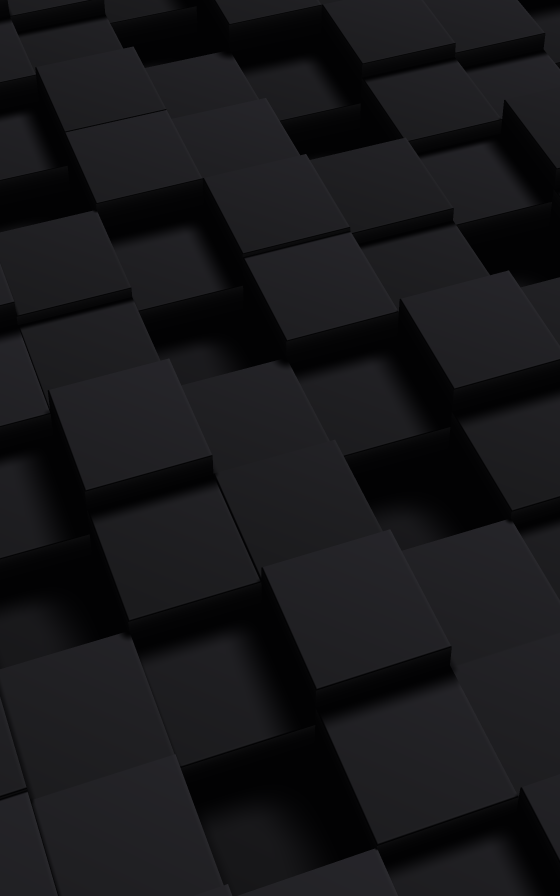
Write a Shadertoy shader that draws this background.

```glsl
// Dark field of square blocks at uneven heights, seen in tilted perspective.
// A projective grid maps the canvas to cells; each view ray walks the cells
// until it meets a block top or side, then gets soft shadow from neighbours.

#define LEVEL_JITTER 0.016  // random part of block height
#define HEIGHT_TOP 0.06     // ray start height
#define HEIGHT_BOTTOM -0.09 // ray end height
#define SHADOW_REACH 8.0    // shadow length per unit of height
#define GAP_WIDTH 0.016     // dark seam, in cells
#define RIM_WIDTH 0.03      // bevel glint, in cells
#define SAMPLES 3           // antialiasing grid size

const vec3 TOP_DARK = vec3(0.106, 0.106, 0.114);
const vec3 TOP_LIGHT = vec3(0.145, 0.143, 0.160);
const vec3 SHADE = vec3(0.008, 0.008, 0.012);
const vec3 FRONT = vec3(0.050, 0.050, 0.055);

// Columns: step along a row, step down a column, grid origin
const mat3 GRID = mat3(0.1426, 0.0475, 0.0190,
                       0.0372, -0.1401, -0.0561,
                       0.2383, 0.4661, 1.0);

float hash(vec2 p) {
    vec3 q = fract(p.xyx * vec3(0.1031, 0.1030, 0.0973));
    q += dot(q, q.yzx + 33.33);
    return fract((q.x + q.y) * q.z);
}

// Six levels cycle diagonally: flush, flush, pit, low, raised, high
float blockHeight(vec2 cell) {
    float levels[6] = float[6](0.0, 0.002, -0.055, -0.015, 0.009, 0.022);
    int k = int(mod(2.0 * cell.x - cell.y + 0.5, 6.0));
    return levels[k] + LEVEL_JITTER * (hash(cell + 40.0) - 0.5);
}

// Grid position seen through canvas point p at height h
vec2 gridAt(mat3 toGrid, vec2 p, float h) {
    p += h * (vec2(0.3125, -1.5) - p) * 0.5;
    vec3 g = toGrid * vec3(p, 1.0);
    return g.xy / g.z;
}

// Soft shadow from higher neighbours, longest below and left of them
float softShadow(vec2 g, vec2 cell, float h) {
    float light = 1.0;
    for (int y = -1; y <= 1; y++)
    for (int x = -1; x <= 1; x++) {
        vec2 offset = vec2(x, y);
        float rise = blockHeight(cell + offset) - h;
        if (rise <= 0.0) continue;
        vec2 away = abs(g - cell - offset - 0.5) - 0.5;
        float dist = length(max(away, 0.0));
        bool towardLight = x - y > 0;
        float reach = rise * SHADOW_REACH * (towardLight ? 1.0 : 0.3) + 0.001;
        float lit = smoothstep(0.2 * reach, 1.1 * reach, dist);
        light *= mix(towardLight ? 0.0 : 0.45, 1.0, lit);
    }
    return light;
}

vec3 topColor(vec2 g, vec2 cell, float h) {
    vec2 f = g - cell;
    float sheen = 0.5 + 0.4 * (f.x - f.y) + 0.4 * (hash(cell) - 0.5);
    vec3 color = mix(TOP_DARK, TOP_LIGHT, clamp(sheen, 0.0, 1.0));
    color *= mix(0.78, 1.0, smoothstep(-0.06, 0.0, h));
    // Bevel glint on the front and right edges
    float edge = min(1.0 - f.y, 1.0 - f.x);
    color += 0.022 * (1.0 - smoothstep(0.0, RIM_WIDTH, edge));
    // Seam on the front and left edges
    float seam = smoothstep(0.3 * GAP_WIDTH, GAP_WIDTH, min(f.x, 1.0 - f.y));
    return mix(SHADE, color, seam * softShadow(g, cell, h));
}

vec3 blocks(mat3 toGrid, vec2 p) {
    vec2 start = gridAt(toGrid, p, HEIGHT_TOP);
    vec2 dir = gridAt(toGrid, p, HEIGHT_BOTTOM) - start;
    dir += vec2(lessThan(abs(dir), vec2(1e-5))) * 1e-4;
    vec2 cell = floor(start);
    vec2 walk = sign(dir);
    vec2 next = (cell + max(walk, 0.0) - start) / dir;
    float t = 0.0;
    bool front = false;
    for (int i = 0; i < 8; i++) {
        float h = blockHeight(cell);
        float rayHeight = mix(HEIGHT_TOP, HEIGHT_BOTTOM, t);
        // Side face: the front fades downward, the left stays dark
        if (rayHeight < h) {
            float fade = exp(-(h - rayHeight) * 130.0);
            return mix(SHADE, FRONT, fade * (front ? 1.0 : 0.4));
        }
        float tTop = (HEIGHT_TOP - h) / (HEIGHT_TOP - HEIGHT_BOTTOM);
        if (tTop <= min(next.x, next.y))
            return topColor(start + dir * tTop, cell, h);
        // Step into the next cell
        front = next.y < next.x;
        t = min(next.x, next.y);
        vec2 axis = front ? vec2(0.0, 1.0) : vec2(1.0, 0.0);
        cell += walk * axis;
        next += axis / abs(dir);
    }
    return SHADE;
}

void mainImage(out vec4 fragColor, in vec2 fragCoord) {
    mat3 toGrid = inverse(GRID);
    vec3 sum = vec3(0.0);
    for (int y = 0; y < SAMPLES; y++)
    for (int x = 0; x < SAMPLES; x++) {
        vec2 jitter = (vec2(x, y) + 0.5) / float(SAMPLES) - 0.5;
        vec2 p = (fragCoord + jitter - 0.5 * iResolution.xy) / iResolution.y;
        sum += blocks(toGrid, p + vec2(0.3125, 0.5));
    }
    fragColor = vec4(sum / float(SAMPLES * SAMPLES), 1.0);
}
```
